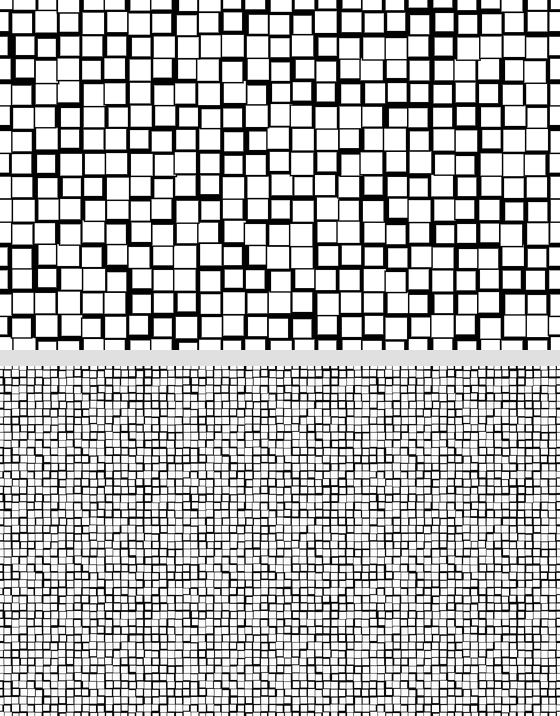
Top, the tile; bottom, the same tile 3 across and 3 down.
Give the GLSL for this pattern, as a WebGL 1 fragment shader.

```glsl
precision highp float;
// Loose grid of white square tiles on black, each nudged and resized at random.
// Every tile has a thin black outline and covers its earlier neighbours, so gaps
// range from hairlines to thick bars. Cell indices wrap, so the pattern tiles.

uniform vec2 u_resolution;

const vec2 GRID = vec2(24.0, 15.0);    // whole cells across the canvas
const vec3 INK = vec3(0.008);
const vec3 PAPER = vec3(1.0);
const float MIN_SIZE = 0.77;           // tile sides, in cells
const float MAX_SIZE = 0.95;
const float JITTER = 0.17;             // full range of the centre shift, in cells
const float OUTLINE = 0.06;            // outline width, in cells
const float EDGE_PIXELS = 1.1;         // width of the smoothed edge

// Three independent random values in 0..1 for a cell.
vec3 hash3(vec2 cell) {
  vec3 p = fract(cell.xyx * vec3(0.1031, 0.1030, 0.0973) + 0.137);
  p += dot(p, p.yxz + 33.33);
  return fract((p.xxy + p.yzz) * p.zyx);
}

// Signed distance to a square with straight, sharp corners.
float squareDistance(vec2 p, float halfSide) {
  vec2 d = abs(p) - halfSide;
  return max(d.x, d.y);
}

float coverage(float dist, float edge) {
  return clamp(0.5 - dist / edge, 0.0, 1.0);
}

// Paints one outlined tile over the colour below it.
vec3 paintTile(vec3 below, vec2 p, float side, float edge) {
  float dist = squareDistance(p, 0.5 * side);
  vec3 outlined = mix(below, INK, coverage(dist - OUTLINE, edge));
  return mix(outlined, PAPER, coverage(dist, edge));
}

// Paints the nearby tiles from lower left to upper right.
vec3 tileField(vec2 p, float edge) {
  vec2 home = floor(p);
  vec3 color = INK;
  for (int y = -1; y <= 1; y++) {
    for (int x = -1; x <= 1; x++) {
      vec2 cell = home + vec2(float(x), float(y));
      vec3 rnd = hash3(mod(cell, GRID));
      vec2 center = cell + 0.5 + JITTER * (rnd.xy - 0.5);
      float side = mix(MIN_SIZE, MAX_SIZE, rnd.z);
      color = paintTile(color, p - center, side, edge);
    }
  }
  return color;
}

void main() {
  vec2 uv = gl_FragCoord.xy / u_resolution;
  float edge = EDGE_PIXELS * GRID.y / u_resolution.y;
  // The half-cell shift lets tiles cross the canvas border.
  gl_FragColor = vec4(tileField(uv * GRID + 0.5, edge), 1.0);
}
```
